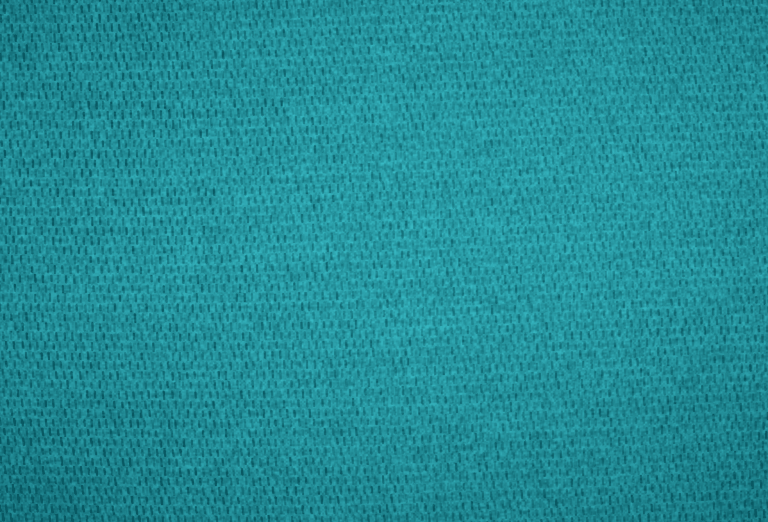
Write a Shadertoy shader that draws this texture.

```glsl
float hash(vec2 p) {
    vec3 q = fract(vec3(p.xyx) * 0.1031);
    q += dot(q, q.yzx + 33.33);
    return fract((q.x + q.y) * q.z);
}

float valueNoise(vec2 p) {
    vec2 cell = floor(p), f = fract(p);
    f = f * f * (3.0 - 2.0 * f);
    float low = mix(hash(cell), hash(cell + vec2(1, 0)), f.x);
    float high = mix(hash(cell + vec2(0, 1)), hash(cell + vec2(1, 1)), f.x);
    return mix(low, high, f.y);
}

// Dark upright gaps between stitches, staggered on alternate rows
float stitchGap(vec2 p, float pixel) {
    float row = floor(p.y);
    p.x += 0.5 * mod(row, 2.0);
    vec2 cell = floor(p);
    vec2 d = fract(p) - 0.5;
    d.x += 0.2 * (hash(cell + 7.0) - 0.5) + 0.1 * d.y;
    d.y += 0.14 * (hash(cell + 19.0) - 0.5);
    float halfLength = mix(0.24, 0.4, hash(cell + 31.0));
    float dist = length(vec2(d.x, 1.3 * max(abs(d.y) - halfLength, 0.0)));
    float edge = max(0.6 * pixel, 0.08);
    float gap = 1.0 - smoothstep(0.15 - edge, 0.15 + edge, dist);
    return gap * mix(0.5, 1.1, hash(cell + 43.0));
}

void mainImage(out vec4 fragColor, in vec2 fragCoord) {
    vec2 uv = fragCoord / iResolution.xy;

    // Gentle pull of the cloth bends the rows
    vec2 cloth = uv;
    cloth.y += 0.008 * sin(4.0 * uv.x + 1.5 * uv.y) - 0.02 * uv.x * uv.x;
    cloth.x += 0.006 * sin(5.0 * uv.y + 2.0 * uv.x);
    vec2 knit = cloth * vec2(100.0, 54.0);

    // Broad light, brightest above the middle
    vec2 fromLight = uv - vec2(0.53, 0.6);
    float shade = 0.78 - 0.85 * dot(fromLight, fromLight);
    shade += 0.06 * (valueNoise(uv * vec2(5.0, 4.0)) - 0.5);

    // Stitches, crisper toward the left
    float depth = mix(0.5, 0.38, smoothstep(0.15, 0.65, uv.x));
    shade -= depth * stitchGap(knit, 100.0 / iResolution.x);
    shade += 0.03 * cos(6.2832 * knit.y);

    // Uneven rows and fibre grain
    shade += 0.08 * (valueNoise(vec2(cloth.x * 9.0, knit.y)) - 0.5);
    shade += 0.36 * (valueNoise(cloth * vec2(250.0, 170.0)) - 0.5);
    shade += 0.36 * (valueNoise(cloth * vec2(430.0, 290.0) + 50.0) - 0.5);

    vec3 deepTeal = vec3(0.05, 0.38, 0.42);
    vec3 brightTeal = vec3(0.20, 0.69, 0.73);
    fragColor = vec4(mix(deepTeal, brightTeal, clamp(shade, -0.1, 1.15)), 1.0);
}
```
